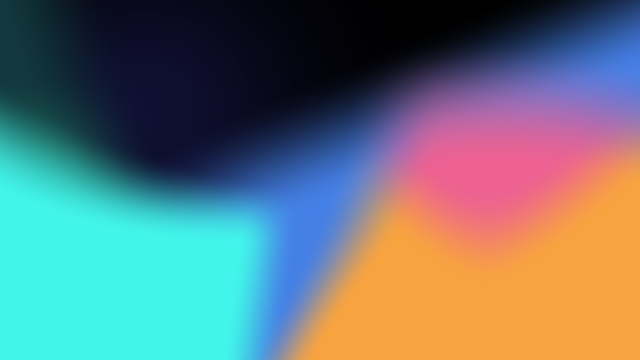
Give the GLSL for this background, as a WebGL 2 fragment shader.

```glsl
#version 300 es
precision highp float;
// Soft blurred colour field: cyan, blue, pink and orange glows rising out of black.

#define CYAN   vec3(0.26, 0.96, 0.92)
#define BLUE   vec3(0.27, 0.50, 0.90)
#define NAVY   vec3(0.06, 0.06, 0.20)
#define TEAL   vec3(0.07, 0.22, 0.24)
#define GREEN  vec3(0.12, 0.42, 0.37)
#define PINK   vec3(0.93, 0.38, 0.57)
#define ORANGE vec3(0.97, 0.64, 0.25)
#define ASPECT 1.7778

uniform vec2 u_resolution;
out vec4 fragColor;

// Soft step: 1 where value lies below the edge, fading over +-blur.
float below(float value, float edge, float blur) {
    return 1.0 - smoothstep(edge - blur, edge + blur, value);
}

// Round falloff with separate horizontal and vertical radii.
float glow(vec2 p, vec2 center, vec2 radius) {
    vec2 d = (p - center) / radius;
    return exp(-dot(d, d));
}

float blueMask(vec2 p) {
    float top = 0.46 + 0.42 * (p.x - 0.53);
    return below(p.y, top, 0.18) * smoothstep(0.1, 0.75, p.x);
}

float cyanMask(vec2 p) {
    float top = 0.36 + 0.26 * exp(-2.4 * p.x);
    float blur = mix(0.16, 0.09, clamp(p.x / 0.7, 0.0, 1.0));
    float side = 0.70 + 0.13 * p.y;
    return below(p.y, top, blur) * below(p.x, side, 0.085);
}

// Warm area: curved left flank under a shallow arch.
float warmMask(vec2 p) {
    float flank = 0.70 + 0.40 * smoothstep(-0.3, 0.7, p.y);
    float blur = mix(0.09, 0.14, smoothstep(0.0, 0.6, p.y));
    float offset = p.x - 1.38;
    float arch = 0.72 - 0.4 * offset * offset;
    return (1.0 - below(p.x, flank, blur)) * below(p.y, arch, 0.18);
}

// Orange fills the warm area below a rounded valley.
float orangeMask(vec2 p) {
    float offset = p.x - 1.35;
    float valley = 0.24 + sqrt(0.01 + 0.75 * offset * offset);
    return below(p.y, valley, 0.14);
}

void main() {
    vec2 uv = gl_FragCoord.xy / u_resolution;
    vec2 p = uv * vec2(ASPECT, 1.0);

    // Dark backdrop with a navy haze
    vec3 color = NAVY * glow(p, vec2(0.40, 0.70), vec2(0.42, 0.38));

    // Teal shade along the left side
    vec3 shade = mix(GREEN, TEAL, smoothstep(0.5, 0.8, p.y));
    color = mix(color, shade, below(p.x, 0.15 + 0.30 * (1.0 - p.y), 0.17));

    // Cool glows
    color = mix(color, BLUE, blueMask(p));
    color = mix(color, CYAN, cyanMask(p));

    // Warm glows
    vec3 warm = mix(PINK, ORANGE, orangeMask(p));
    color = mix(color, warm, warmMask(p));

    fragColor = vec4(color, 1.0);
}
```
